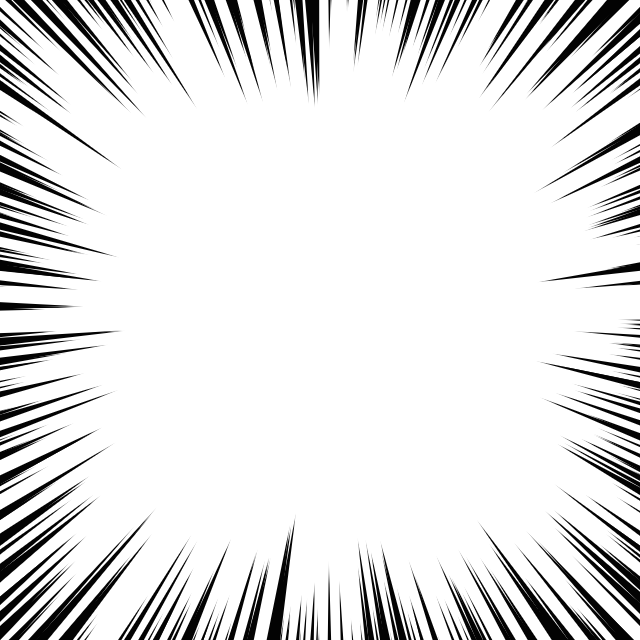
Reproduce this background procedurally as a WebGL 1 fragment shader.

```glsl
precision highp float;
// Black focus lines on white paper: tapered spikes run in from the border
// and leave a soft square clear. Overlaid rings of angular cells each hold
// one jittered spike; clumps and gaps in angle vary how far spikes reach.

uniform vec2 u_resolution;

const float TAU = 6.283185;
const vec2 FOCUS = vec2(0.511, 0.512);
const vec3 PAPER = vec3(1.0);
const vec3 INK = vec3(0.01);
const float CLEAR_HALF = 0.312;   // half width of the clear square
const float REACH_SPREAD = 0.165; // variation of the tip positions

float hash(vec2 p) {
  vec3 q = fract(vec3(p.xyx) * 0.1031);
  q += dot(q, q.yzx + 33.33);
  return fract((q.x + q.y) * q.z);
}

// Radius of a rounded square of unit half width in a given direction
float squareRadius(float angle) {
  vec2 d = abs(vec2(cos(angle), sin(angle)));
  return pow(pow(d.x, 5.0) + pow(d.y, 5.0), -0.2);
}

// Sum of narrow bumps at four angles, wrapped around the circle
float bumps(float angle, vec4 centres, float width) {
  vec4 s = 2.0 * sin(0.5 * (angle - centres)) / width;
  return dot(exp(-s * s), vec4(1.0));
}

// Outward push of the tips: uneven tufts and open gaps
float tipShift(float angle) {
  float tufts = 0.5 + 0.5 * sin(angle * 29.0 + 2.0 * sin(angle * 5.0));
  float gaps = bumps(angle, vec4(2.02, 1.08, 2.42, 0.59), 0.035)
             + bumps(angle, vec4(-0.04, 0.06, -3.12, -2.16), 0.03)
             + bumps(angle, vec4(1.536, -1.535, -0.6, 3.09), 0.02);
  return 0.035 * tufts + 0.12 * gaps;
}

// Ink coverage of one straight wedge that widens outward from its tip
float wedge(float radius, float offAxis, float tip, float slope, float pixel) {
  float halfWidth = slope * (radius * cos(offAxis) - tip);
  float away = abs(radius * sin(offAxis));
  float thin = clamp(2.0 * halfWidth / pixel, 0.0, 1.0);
  return thin * clamp((halfWidth - away) / pixel + 0.5, 0.0, 1.0);
}

// One ring of spikes, one per angular cell
float spikeRing(float radius, float angle, float count, float seed, float pixel) {
  float cell = floor(angle / TAU * count);
  vec2 id = vec2(mod(cell, count), seed);
  float jitter = 0.54 * (hash(id) - 0.5);
  float axis = (cell + 0.5 + jitter) * TAU / count;
  float spread = REACH_SPREAD * pow(hash(id + 41.7), 0.85);
  float tip = (CLEAR_HALF + spread + tipShift(axis)) * squareRadius(axis);
  float slope = mix(0.021, 0.035, hash(id + 83.1));
  return wedge(radius, angle - axis, tip, slope, pixel);
}

void main() {
  vec2 p = gl_FragCoord.xy / u_resolution - FOCUS;
  float pixel = 1.0 / min(u_resolution.x, u_resolution.y);
  float radius = length(p);
  float angle = atan(p.y, p.x + 1e-6);

  // Overlay rings with different counts so the spacing looks irregular
  float paperLeft = 1.0;
  for (int i = 0; i < 4; i++) {
    float layer = float(i);
    float count = 89.0 + 7.0 * layer;
    paperLeft *= 1.0 - spikeRing(radius, angle, count, 11.0 + 17.0 * layer, pixel);
  }
  gl_FragColor = vec4(mix(INK, PAPER, paperLeft), 1.0);
}
```
